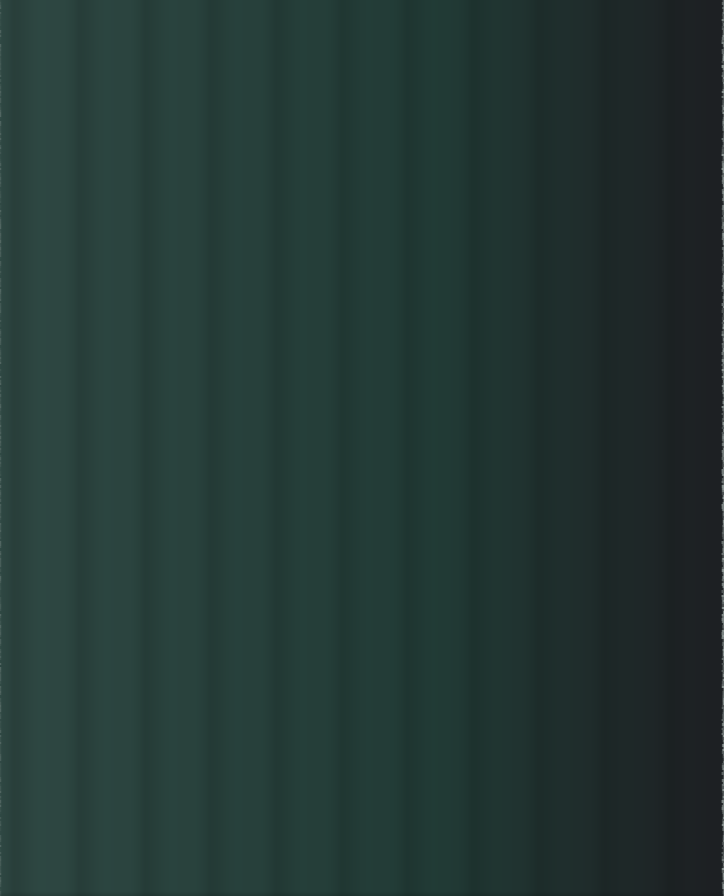
Give the GLSL for this background, as a WebGL 1 fragment shader.

```glsl
precision highp float;
// Tall vertical pleats in deep green that fade to near black on the right.
// A two-part colour ramp is shaded by repeated creases, each with a short
// soft shadow on its left and a longer one on its right; the rims are speckled.

uniform vec2 u_resolution;

#define PLEAT_WIDTH 0.0905
#define PLEAT_OFFSET 0.0155
#define RAMP_BEND 0.61
#define CREASE_DEPTH 0.13
#define LEFT_SHADOW 0.20
#define RIGHT_SHADOW 0.46
#define RIM_WIDTH 0.0028
#define RIM_CELLS 384.0

const vec3 PALE_GREEN = vec3(0.183, 0.282, 0.263);
const vec3 DEEP_GREEN = vec3(0.129, 0.229, 0.209);
const vec3 NEAR_BLACK = vec3(0.115, 0.126, 0.137);
const vec3 RIM_LIGHT = vec3(0.58, 0.62, 0.61);

float hash(float n) {
  return fract(sin(n * 12.9898) * 43758.5453);
}

// Pale green to deep green, then on to near black
vec3 ramp(float x) {
  vec3 color = mix(PALE_GREEN, DEEP_GREEN, clamp(x / RAMP_BEND, 0.0, 1.0));
  return mix(color, NEAR_BLACK, clamp((x - RAMP_BEND) / (0.98 - RAMP_BEND), 0.0, 1.0));
}

// Shadow around the nearest crease, darkest just to its right
float creaseShadow(float x) {
  float d = fract((x - PLEAT_OFFSET) / PLEAT_WIDTH + 0.5) - 0.5;
  float left = 0.55 * (1.0 - smoothstep(0.0, LEFT_SHADOW, -d));
  float right = 1.0 - smoothstep(0.0, RIGHT_SHADOW, d);
  return mix(left, right, smoothstep(-0.05, 0.05, d));
}

void main() {
  vec2 uv = gl_FragCoord.xy / u_resolution;
  float pixel = 1.0 / u_resolution.x;

  // Pleats, with shallower creases toward the dark side
  float depth = CREASE_DEPTH * mix(1.0, 0.7, uv.x);
  vec3 color = ramp(uv.x) * (1.0 - depth * creaseShadow(uv.x));

  // Slight shade along the bottom
  color *= mix(0.9, 1.0, smoothstep(0.0, 0.006, uv.y));

  // Speckled light on the rims, stronger on the right
  float row = floor(uv.y * RIM_CELLS);
  float rightRim = smoothstep(-pixel, pixel, uv.x - 1.0 + RIM_WIDTH * (0.4 + 0.8 * hash(row)));
  float leftRim = 1.0 - smoothstep(0.0, pixel, uv.x - RIM_WIDTH * 0.4);
  color = mix(color, RIM_LIGHT, rightRim * (0.4 + 0.6 * hash(row + 7.0)));
  color = mix(color, RIM_LIGHT, leftRim * 0.35 * hash(row + 31.0));

  gl_FragColor = vec4(color, 1.0);
}
```
